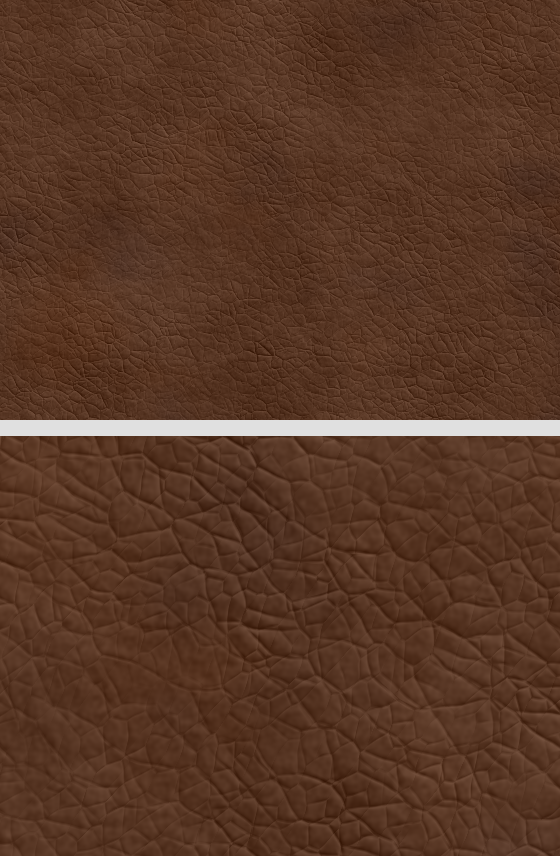
Top, the full canvas; bottom, a detail of the centre.
This texture is drawn by a Shadertoy shader. Its source:

```glsl
#define GRAIN_CELLS 36.0
#define FINE_CELLS 58.0
#define CREASE_WIDTH 0.13
#define RELIEF 0.21
#define RELIEF_STEP 0.0012
#define SOFT_LIMIT 5.0
#define LIGHT_DIR normalize(vec2(0.5, 0.86))
#define LEATHER vec3(0.337, 0.207, 0.136)
#define TONE_TINT vec3(1.0, 0.95, 0.92)
#define PLUM_STAIN vec3(-0.035, -0.018, 0.002)
#define RUST_STAIN vec3(0.016, 0.002, -0.008)

// Integer hash: two values in 0..1 per lattice point
vec2 hash2(vec2 lattice) {
    uvec2 v = uvec2(ivec2(lattice)) * 1664525u + 1013904223u;
    v.x += v.y * 1664525u;
    v.y += v.x * 1664525u;
    v ^= v >> 16u;
    v.x += v.y * 1664525u;
    v.y += v.x * 1664525u;
    v ^= v >> 16u;
    return vec2(v & 65535u) / 65535.0;
}

float cornerSlope(vec2 cell, vec2 corner, vec2 f) {
    return dot(hash2(cell + corner) * 2.0 - 1.0, f - corner);
}

float gradientNoise(vec2 p) {
    vec2 cell = floor(p), f = p - cell;
    vec2 u = f * f * f * (f * (f * 6.0 - 15.0) + 10.0);
    float low = mix(cornerSlope(cell, vec2(0, 0), f), cornerSlope(cell, vec2(1, 0), f), u.x);
    float high = mix(cornerSlope(cell, vec2(0, 1), f), cornerSlope(cell, vec2(1, 1), f), u.x);
    return mix(low, high, u.y);
}

float fbm(vec2 p) {
    float sum = 0.0, amplitude = 1.0;
    for (int i = 0; i < 4; i++) {
        sum += amplitude * gradientNoise(p);
        p = mat2(1.6, 1.2, -1.2, 1.6) * p + 17.3;
        amplitude *= 0.5;
    }
    return sum;
}

// Sharp groove along the borders of irregular cells
float creases(vec2 p) {
    vec2 cell = floor(p), f = p - cell;
    float nearest = 8.0, second = 8.0;
    for (int y = -1; y <= 1; y++)
    for (int x = -1; x <= 1; x++) {
        vec2 offset = vec2(x, y);
        float d = length(offset + hash2(cell + offset) - f);
        second = min(second, max(nearest, d));
        nearest = min(nearest, d);
    }
    return exp((nearest - second) / CREASE_WIDTH);
}

vec2 rotate(vec2 p, float angle) {
    float c = cos(angle), s = sin(angle);
    return vec2(c * p.x - s * p.y, s * p.x + c * p.y);
}

// Pebbled surface: falling diagonal cells, steep fine wrinkles, small bumps
float surfaceHeight(vec2 p) {
    vec2 warp = vec2(gradientNoise(p * 11.0), gradientNoise(p * 11.0 + 41.0));
    vec2 q = p + 0.016 * warp;
    q += 0.003 * vec2(gradientNoise(p * 55.0 + 7.0), gradientNoise(p * 55.0 + 23.0));
    vec2 coarse = rotate(q, 0.55) * vec2(0.76, 1.12);
    vec2 fine = rotate(q, -1.0) * vec2(0.72, 1.1);
    float worn = smoothstep(-0.4, 0.4, fbm(p * 3.6 + 5.0));
    float coarseDepth = mix(0.4, 1.1, worn) * (0.85 + gradientNoise(p * 22.0));
    float fineDepth = mix(0.35, 0.6, worn) * (0.8 + 1.2 * gradientNoise(p * 18.0 + 63.0));
    float h = -coarseDepth * creases(coarse * GRAIN_CELLS);
    h -= fineDepth * creases(fine * FINE_CELLS + 90.0);
    h += 0.9 * gradientNoise(q * 34.0 + 29.0);
    return h + 0.45 * gradientNoise(q * 85.0 + 11.0);
}

void mainImage(out vec4 fragColor, in vec2 fragCoord) {
    vec2 p = fragCoord / iResolution.y;

    // Directional light on the relief, with softened extremes
    vec2 reach = LIGHT_DIR * RELIEF_STEP;
    float towards = surfaceHeight(p + reach);
    float away = surfaceHeight(p - reach);
    float shade = RELIEF * (away - towards);
    shade /= 1.0 + SOFT_LIMIT * abs(shade);
    float groove = 0.5 * (away + towards);
    float tone = shade + 0.008 * (groove + 0.4);

    // Broad mottling, soft blotches and fine grain
    tone += 0.05 * fbm(p * vec2(4.0, 5.0) + 31.0);
    tone += 0.025 * gradientNoise(p * vec2(16.0, 20.0) + 13.0);
    tone += 0.045 * gradientNoise(p * 190.0);

    // Cool worn stains and warm dye patches
    vec3 color = LEATHER + tone * TONE_TINT;
    color += PLUM_STAIN * smoothstep(0.05, 0.6, fbm(p * vec2(2.6, 3.4) + 71.0));
    color += RUST_STAIN * smoothstep(0.0, 0.6, fbm(p * 3.1 + 53.0));
    fragColor = vec4(clamp(color, 0.0, 1.0), 1.0);
}
```
